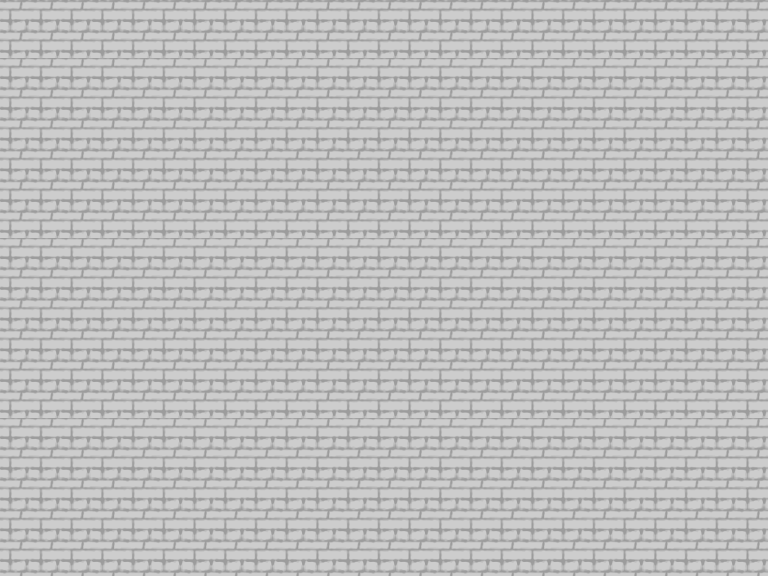
This pattern is drawn by a Shadertoy shader. Its source:

```glsl
// Pale grey masonry in three repeating courses: leaning, long and paired bricks.
// Each course is a rounded-box distance, roughened by noise that repeats with
// the cell; sheets of courses stack downward and cut their last course short.

#define COLUMNS 25.0        // repeats across the canvas
#define SHEET_HEIGHT 5.859  // repeats before the sheet is cut
#define SHEET_TOP 1.898     // depth of the first cut, in repeats
#define COLUMN_SHIFT 0.332  // position of the first long joint
#define WEAR_CELLS 11.0     // noise lattice cells per repeat
#define ROUGH_LONG 0.035    // edge wear of long and leaning bricks
#define ROUGH_PAIR 0.075    // edge wear of paired bricks
#define LEAN 0.30           // slope of the leaning brick's right end
#define SOFTNESS 0.042      // half width of the shaded edge
#define BRICK_COLOR vec3(0.805)
#define MORTAR_COLOR vec3(0.61)

float hash(vec2 p) {
    vec3 q = fract(p.xyx * vec3(0.1031, 0.1030, 0.0973));
    q += dot(q, q.yzx + 33.33);
    return fract((q.x + q.y) * q.z);
}

// Lattice value that wraps at the edge of one repeat
float latticeValue(vec2 p) {
    return hash(mod(p, WEAR_CELLS) + 3.0);
}

// Smooth noise centred on zero
float wearNoise(vec2 p) {
    vec2 cell = floor(p);
    vec2 f = fract(p);
    f = f * f * (3.0 - 2.0 * f);
    float upper = mix(latticeValue(cell), latticeValue(cell + vec2(1, 0)), f.x);
    float lower = mix(latticeValue(cell + vec2(0, 1)), latticeValue(cell + vec2(1, 1)), f.x);
    return mix(upper, lower, f.y) - 0.5;
}

// Signed distance to a rounded brick repeated in both directions
float brickDistance(vec2 p, vec2 center, vec2 halfSize, float radius, float lean) {
    vec2 q = fract(p - center + 0.5) - 0.5;
    q.x += lean * (q.y + halfSize.y) * step(0.0, q.x);
    vec2 d = abs(q) - halfSize + radius;
    return length(max(d, 0.0)) + min(max(d.x, d.y), 0.0) - radius;
}

void mainImage(out vec4 fragColor, in vec2 fragCoord) {
    // Repeat units, with y measured downward from the top
    vec2 p = vec2(fragCoord.x, iResolution.y - fragCoord.y) * COLUMNS / iResolution.x;
    p.x -= COLUMN_SHIFT;
    p.y = mod(p.y - SHEET_TOP, SHEET_HEIGHT);

    // The three courses
    float leaning = brickDistance(p, vec2(0.865, 0.135), vec2(0.477, 0.107), 0.025, LEAN);
    float stretcher = brickDistance(p, vec2(0.50, 0.45), vec2(0.470, 0.142), 0.050, 0.0);
    float wide = brickDistance(p, vec2(0.27, 0.815), vec2(0.236, 0.148), 0.080, 0.0);
    float narrow = brickDistance(p, vec2(0.77, 0.815), vec2(0.197, 0.148), 0.080, 0.0);

    // Worn edges, the same in every repeat
    float wear = wearNoise(p * WEAR_CELLS);
    float plain = min(leaning, stretcher) + ROUGH_LONG * wear;
    float paired = min(wide, narrow) + ROUGH_PAIR * wear;
    float d = min(plain, paired);

    // Soft shading from brick to mortar
    float edge = max(SOFTNESS, 0.6 * COLUMNS / iResolution.x);
    vec3 color = mix(BRICK_COLOR, MORTAR_COLOR, smoothstep(-edge, edge, d));
    fragColor = vec4(color, 1.0);
}
```
